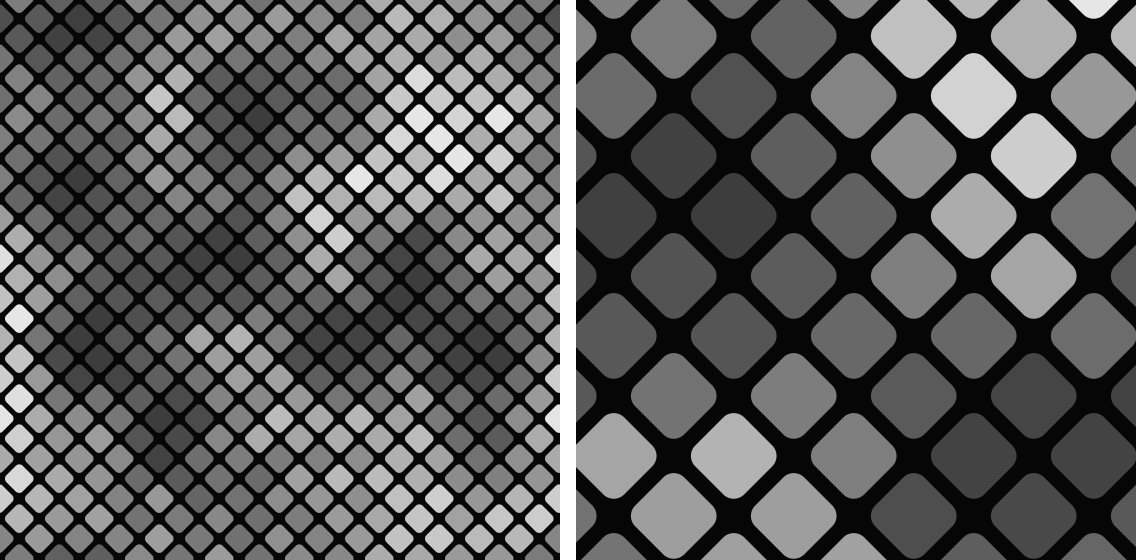
Left: the whole. Right: its middle third, enlarged.
This pattern is drawn by a Shadertoy shader. Its source:

```glsl
// Rounded grey diamonds on near-black, 14 across and 14 down plus a half-step
// copy. The plane is turned 45 degrees into a unit grid; each tile takes one
// flat shade from wrapping value noise, skewed so bright tiles are rare.

// Integer hash of a lattice point, 0 to 1
float hash(vec2 p) {
    uvec2 u = uvec2(ivec2(p)) * uvec2(1597u, 3812u) + uvec2(71u, 913u);
    uint h = (u.x ^ (u.y << 7)) * 277803u + u.y * 9781u;
    h ^= h >> 15;
    h *= 739397u;
    h ^= h >> 13;
    h *= 50331653u;
    h ^= h >> 16;
    return float(h & 65535u) / 65535.0;
}

// Lattice value that repeats every period steps
float wrappedHash(vec2 lattice, float period) {
    return hash(floor(mod(lattice + 0.5, period)));
}

float valueNoise(vec2 p, float period) {
    vec2 i = floor(p);
    vec2 w = smoothstep(0.0, 1.0, p - i);
    float low = mix(wrappedHash(i, period),
                    wrappedHash(i + vec2(1, 0), period), w.x);
    float high = mix(wrappedHash(i + vec2(0, 1), period),
                     wrappedHash(i + vec2(1, 1), period), w.x);
    return mix(low, high, w.y);
}

float roundedBox(vec2 p, float halfSide, float radius) {
    vec2 d = abs(p) - halfSide + radius;
    return length(max(d, 0.0)) + min(max(d.x, d.y), 0.0) - radius;
}

// Flat grey of the tile centred at c, wrapping with the canvas
float tileShade(vec2 c) {
    c = mod(c + 0.25, 14.0) - 0.25;
    float blotches = valueNoise(c * 0.5 + vec2(0.15, 0.35), 7.0);
    float jitter = hash(floor(c * 2.0 + 0.5) + 64.0);
    float n = mix(blotches, jitter, 0.2);
    return clamp(0.41 * exp(1.9 * (n - 0.5)), 0.24, 0.9);
}

void mainImage(out vec4 fragColor, in vec2 fragCoord) {
    // Diagonal grid: every tile centre falls on an integer
    vec2 p = 14.0 * fragCoord / iResolution.y - vec2(0.481, 0.034);
    vec2 diagonal = vec2(p.x + p.y, p.y - p.x);
    vec2 cell = floor(diagonal + 0.5);
    vec2 centre = 0.5 * vec2(cell.x - cell.y, cell.x + cell.y);

    // Tile coverage, smoothed over one pixel
    float pixel = 14.0 * sqrt(2.0) / iResolution.y;
    float edge = roundedBox(diagonal - cell, 0.408, 0.175);
    float coverage = clamp(0.5 - edge / pixel, 0.0, 1.0);

    float grey = mix(0.025, tileShade(centre), coverage);
    fragColor = vec4(vec3(grey), 1.0);
}
```
